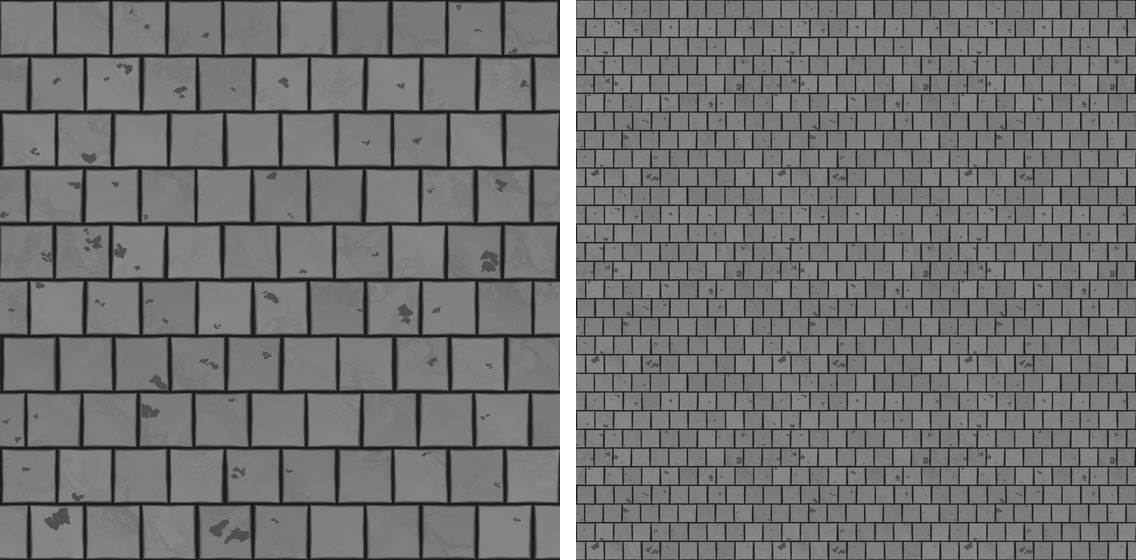
Left: one tile. Right: repeated 3 by 3.
Reproduce this texture procedurally as a three.js fragment shader.

```glsl
varying vec2 vUv;

const float TILES = 10.0;
const float PI = 3.14159265;
const vec3 JOINT = vec3(0.115);
const vec3 BEVEL = vec3(0.385);
const vec3 STONE = vec3(0.505);
const vec3 STAIN = vec3(0.435);
const vec3 CHIP = vec3(0.315);

float hash(vec2 id, float salt) {
  return fract(sin(dot(id, vec2(127.1, 311.7)) + salt * 74.7) * 4375.85);
}

vec2 hash2(vec2 id, float salt) {
  return vec2(hash(id, salt), hash(id, salt + 0.37));
}

// Layered, warped sines, about -1 to 1
float layeredSines(vec2 p, float seed) {
  float sum = 0.0;
  float amp = 0.5;
  for (int i = 0; i < 5; i++) {
    p += 0.6 * sin(p.yx * 1.3 + seed);
    sum += amp * sin(p.x + seed) * cos(p.y - seed * 1.7);
    p = mat2(1.3, 1.4, -1.4, 1.3) * p + 2.1;
    amp *= 0.58;
  }
  return sum;
}

// Bevel width of one side: tilted, hollow in the middle, slightly uneven
float sideWidth(vec2 id, float side, float along, float spread) {
  float start = hash(id, side);
  float end = hash(id, side + 0.5);
  float tilt = mix(start * start, end * end, along);
  float wobble = 0.003 * sin(along * 13.0 + start * 6.0);
  return 0.032 + spread * tilt + 0.011 * sin(PI * along) + wobble;
}

// Distance from the tile border in bevel widths
float bevelDepth(vec2 p, vec2 id) {
  float left = p.x / sideWidth(id, 1.0, p.y, 0.045);
  float right = (1.0 - p.x) / sideWidth(id, 2.0, p.y, 0.045);
  float bottom = p.y / sideWidth(id, 3.0, p.x, 0.02);
  float top = (1.0 - p.y) / sideWidth(id, 4.0, p.x, 0.02);
  return min(min(left, right), min(bottom, top));
}

// Ragged cluster of lobes around one centre
float chipDistance(vec2 p, vec2 id, float salt) {
  float roll = hash(id, salt);
  float size = 0.028 + 0.085 * pow(hash(id, salt + 1.0), 3.0);
  vec2 centre = mix(vec2(0.06), vec2(0.94), hash2(id, salt + 2.0));
  vec2 q = p - centre;
  q += size * 0.3 * sin(q.yx / size * 1.9 + roll * 40.0);
  q += size * 0.13 * sin(q.yx / size * 5.3 + roll * 70.0);
  float d = 1.0;
  for (int i = 0; i < 4; i++) {
    float lobe = salt + 4.0 + float(i);
    vec2 shift = (hash2(id, lobe) - 0.5) * size * vec2(3.2, 2.4);
    float radius = size * mix(0.55, 1.15, hash(id, lobe + 0.7));
    d = min(d, length((q - shift) * vec2(0.85, 1.15)) - radius);
  }
  return d + step(0.36, roll);
}

float chips(vec2 p, vec2 id) {
  float d = 1.0;
  for (int i = 0; i < 2; i++) {
    d = min(d, chipDistance(p, id, 20.0 + 11.0 * float(i)));
  }
  return 1.0 - smoothstep(-0.009, 0.009, d);
}

// Cloudy face with its own brightness and amount of staining
vec3 stoneFace(vec2 p, vec2 id) {
  float seed = hash(id, 8.0) * 30.0;
  float cloud = layeredSines(p * 4.2 + seed, seed);
  float vein = 1.0 - smoothstep(0.02, 0.34, abs(cloud - 0.12));
  float broad = 0.5 + 0.5 * sin(dot(p, vec2(2.3, 3.1)) + seed);
  float strength = mix(0.15, 0.75, hash(id, 9.0));
  vec3 face = mix(STONE, STAIN, vein * broad * strength);
  face += 0.012 * cloud + 0.012 * (0.5 - p.y);
  return face + 0.045 * (hash(id, 10.0) - 0.55);
}

void main() {
  // Running bond with a small slip per row
  vec2 grid = vUv * TILES;
  float row = mod(floor(grid.y) + 0.5, TILES) - 0.5;
  float slip = 0.08 * (hash(vec2(3.0, row), 5.0) - 0.5);
  grid.x -= 0.5 * (1.0 - mod(row, 2.0)) + slip;
  vec2 p = fract(grid);
  vec2 id = floor(vec2(mod(floor(grid.x) + 0.5, TILES), row + 0.5));

  // Face and chips
  float depth = bevelDepth(p, id);
  vec3 face = mix(stoneFace(p, id), CHIP, chips(p, id));

  // Dark joint rising through the bevel to the face
  vec3 color = mix(JOINT, BEVEL, smoothstep(0.28, 0.95, depth));
  color = mix(color, face, smoothstep(0.86, 1.3, depth));
  gl_FragColor = vec4(color, 1.0);
}
```
